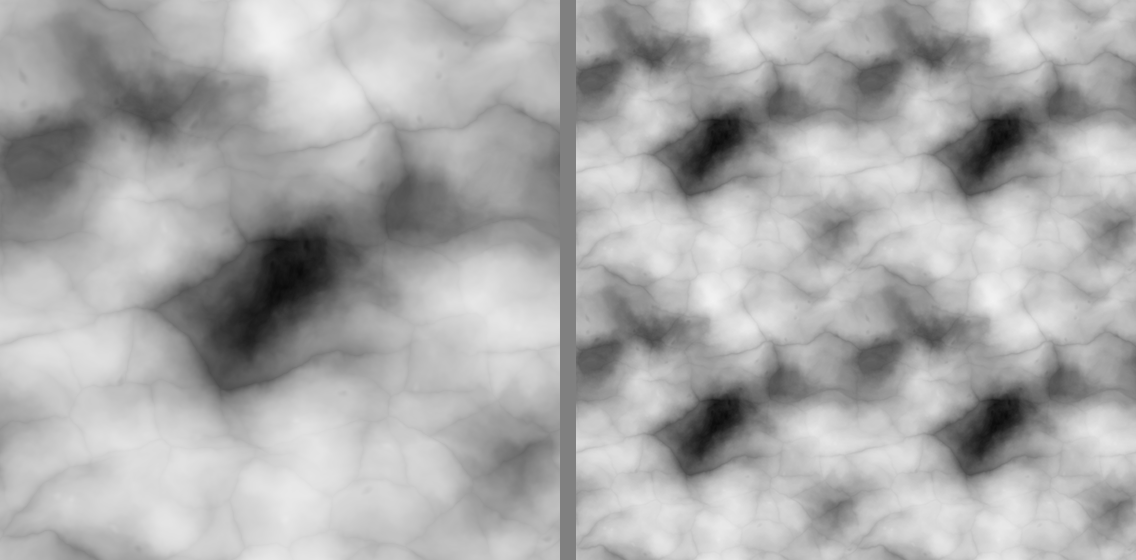
Left: one tile. Right: repeated 2 by 2.
Write a Shadertoy shader that draws this texture map.

```glsl
// Seamless grey cloud map: a pale, softly mottled base with billowy creases,
// a chain of slanted dark hollows around one deep hollow, and small glints.
// Built from wrapping gradient noise, wrapping cells and Gaussian spots.

const float BASE_TONE = 0.785;

float hash(vec2 p) {
    return fract(sin(dot(p, vec2(127.1, 311.7))) * 43758.55);
}

vec2 hash2(vec2 p) {
    return vec2(hash(p), hash(p + 57.3));
}

// Slope of a random lattice gradient at an offset from its corner
float cornerSlope(vec2 cell, vec2 offset, vec2 period, float seed) {
    float a = 6.2832 * hash(mod(cell, period) + seed);
    return dot(vec2(cos(a), sin(a)), offset);
}

// Gradient noise that wraps after a whole number of cells
float noise(vec2 uv, vec2 period, float seed) {
    vec2 p = uv * period;
    vec2 i = floor(p), f = fract(p);
    vec2 w = f * f * f * (f * (f * 6.0 - 15.0) + 10.0);
    vec2 e = vec2(1.0, 0.0);
    float low = mix(cornerSlope(i, f, period, seed),
                    cornerSlope(i + e, f - e, period, seed), w.x);
    float high = mix(cornerSlope(i + e.yx, f - e.yx, period, seed),
                     cornerSlope(i + 1.0, f - 1.0, period, seed), w.x);
    return mix(low, high, w.y);
}

float fbm(vec2 uv, vec2 period, float gain, float seed) {
    float sum = 0.0, amp = 1.0;
    for (int k = 0; k < 6; k++) {
        sum += amp * noise(uv, period, seed + float(k) * 7.3);
        period *= 2.0;
        amp *= gain;
    }
    return sum;
}

// Rounded cells: x is the squared distance to the nearest jittered point,
// y is a thin line, one on the border between two cells
vec2 billow(vec2 uv, vec2 period, float seed) {
    vec2 p = uv * period;
    vec2 i = floor(p), f = fract(p);
    float nearest = 9.0, second = 9.0;
    for (int y = -1; y <= 1; y++)
    for (int x = -1; x <= 1; x++) {
        vec2 o = vec2(x, y);
        vec2 d = o + hash2(mod(i + o, period) + seed) - f;
        float q = dot(d, d);
        second = min(second, max(nearest, q));
        nearest = min(nearest, q);
    }
    return vec2(nearest, exp(-11.0 * (sqrt(second) - sqrt(nearest))));
}

// Wrapping, tilted Gaussian spot
float spot(vec2 uv, vec2 centre, vec2 size, float tilt) {
    vec2 d = fract(uv - centre + 0.5) - 0.5;
    float c = cos(tilt), s = sin(tilt);
    d = vec2(c * d.x + s * d.y, c * d.y - s * d.x) / size;
    return exp(-0.5 * dot(d, d));
}

// Sparse tiny dark and pale specks
float specks(vec2 uv, float count, float seed) {
    vec2 cell = mod(floor(uv * count), count);
    vec2 d = fract(uv * count) - 0.35 - 0.3 * hash2(cell + seed);
    float pick = hash(cell + seed + 11.0);
    float weight = step(0.96, pick) - 0.6 * step(pick, 0.03);
    return weight * smoothstep(0.3, 0.0, length(d));
}

// Total darkness of the hollows
float hollows(vec2 uv) {
    float depth = 0.46 * spot(uv, vec2(0.53, 0.48), vec2(0.105, 0.085), 0.3);
    depth += 0.26 * spot(uv, vec2(0.93, 0.19), vec2(0.08, 0.05), 0.6);
    for (int k = 0; k < 5; k++) {
        float n = float(k);
        vec2 centre = vec2(0.30, 0.82) - n * vec2(0.24, 0.09);
        float tilt = mix(-0.35, 0.2, mod(n, 2.0));
        depth += (0.41 - 0.06 * n) * spot(uv, centre, vec2(0.125, 0.06), tilt);
    }
    return depth;
}

// Small bright patches
float glints(vec2 uv) {
    float sum = 0.0;
    for (int k = 0; k < 6; k++) {
        vec2 centre = hash2(vec2(float(k), 4.7));
        sum += spot(uv, centre, vec2(0.035, 0.03), float(k));
    }
    return sum;
}

void mainImage(out vec4 fragColor, in vec2 fragCoord) {
    vec2 uv = fragCoord / iResolution.xy;
    vec2 warp = vec2(fbm(uv, vec2(4.0), 0.5, 3.0), fbm(uv, vec2(4.0), 0.5, 41.0));
    vec2 bent = uv + 0.05 * warp;

    // Pale mottled base
    float tone = BASE_TONE + 0.27 * fbm(bent, vec2(3.0, 4.0), 0.45, 19.0);

    // Billows whose creases fade in and out
    float fade = smoothstep(-0.25, 0.25, noise(uv, vec2(3.0), 67.0));
    vec2 broad = billow(bent, vec2(3.0, 5.0), 5.0);
    vec2 small = billow(bent, vec2(7.0, 9.0), 23.0);
    tone -= fade * (0.22 * (broad.x - 0.2) + 0.1 * broad.y);
    tone -= 0.08 * (small.x - 0.2) + 0.035 * (1.0 - fade) * small.y;

    // Hollows with wispy depth, then glints and specks
    float wisps = fbm(bent, vec2(10.0), 0.55, 83.0);
    tone -= hollows(uv + 0.075 * warp) * (1.0 + 0.24 * wisps);
    tone += 0.1 * glints(bent) - 0.05 * specks(bent, 26.0, 9.0);

    // Soft shoulder on the highlights
    float over = max(tone - 0.75, 0.0);
    tone -= over * over;
    fragColor = vec4(vec3(clamp(tone, 0.0, 1.0)), 1.0);
}
```
